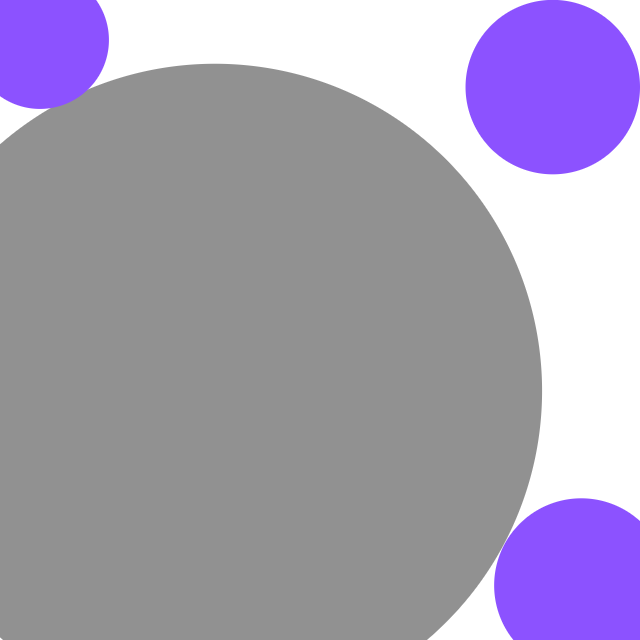
Give the GLSL for this background, as a WebGL 1 fragment shader.

```glsl
precision highp float;
// Draws a large grey disc and three violet discs on a white ground.

uniform vec2 u_resolution;

const vec3 WHITE  = vec3(1.0);
const vec3 GREY   = vec3(0.569);
const vec3 VIOLET = vec3(0.549, 0.322, 1.0);

// Discs as centre x, centre y, radius, in canvas units
const vec3 MAIN_DISC    = vec3(0.3359, 0.3893, 0.5111);
const vec3 TOP_LEFT     = vec3(0.0625, 0.9375, 0.1077);
const vec3 TOP_RIGHT    = vec3(0.8637, 0.8639, 0.1363);
const vec3 BOTTOM_RIGHT = vec3(0.9082, 0.0853, 0.1361);

// Signed distance to a disc, negative inside
float discDistance(vec2 p, vec3 disc) {
  return length(p - disc.xy) - disc.z;
}

// Smoothed coverage, one pixel wide at the edge
float coverage(float dist, float pixel) {
  return clamp(0.5 - dist / pixel, 0.0, 1.0);
}

void main() {
  vec2 p = gl_FragCoord.xy / u_resolution;
  float pixel = 1.0 / min(u_resolution.x, u_resolution.y);

  // Grey disc over the ground
  vec3 color = mix(WHITE, GREY, coverage(discDistance(p, MAIN_DISC), pixel));

  // Violet discs on top
  float violetDistance = min(discDistance(p, TOP_LEFT),
    min(discDistance(p, TOP_RIGHT), discDistance(p, BOTTOM_RIGHT)));
  color = mix(color, VIOLET, coverage(violetDistance, pixel));

  gl_FragColor = vec4(color, 1.0);
}
```
